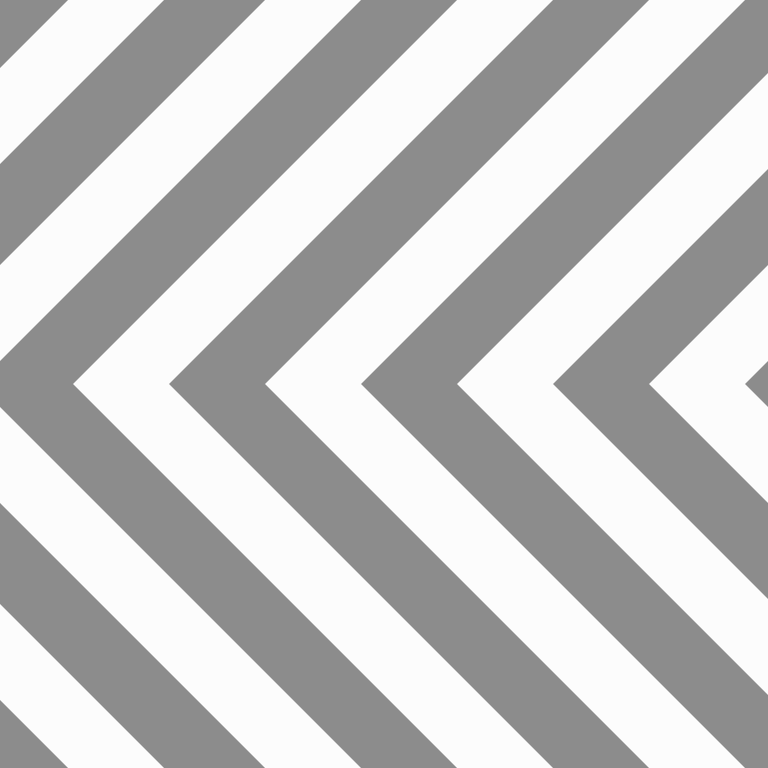
Give the GLSL for this pattern, as a Shadertoy shader.

```glsl
const vec3 GRAY = vec3(0.549);
const vec3 WHITE = vec3(0.99);
const float PERIOD = 0.25;         // one gray and one white band, along x
const float FIRST_TIP = 0.0951;    // x of the first white tip
const float FOLD_Y = 0.5;          // height of the chevron tips
const float SEAM = -0.2214;        // middle of the slightly wider gray band
const float SEAM_WIDTH = 0.0065;   // extra width of that band

// Signed distance to the nearest white chevron, negative inside.
float chevronDistance(vec2 p) {
    float along = p.x - abs(p.y - FOLD_Y);
    along += SEAM_WIDTH * (1.0 - step(SEAM, along));
    float whiteCentre = FIRST_TIP + 0.25 * PERIOD;
    float offset = abs(mod(along - whiteCentre + 0.5 * PERIOD, PERIOD) - 0.5 * PERIOD);
    return (offset - 0.25 * PERIOD) * inversesqrt(2.0);
}

void mainImage(out vec4 fragColor, in vec2 fragCoord) {
    vec2 p = fragCoord / iResolution.y;
    float pixel = 1.0 / iResolution.y;

    // Blend across one pixel at each edge
    float gray = clamp(chevronDistance(p) / pixel + 0.5, 0.0, 1.0);
    fragColor = vec4(mix(WHITE, GRAY, gray), 1.0);
}
```
